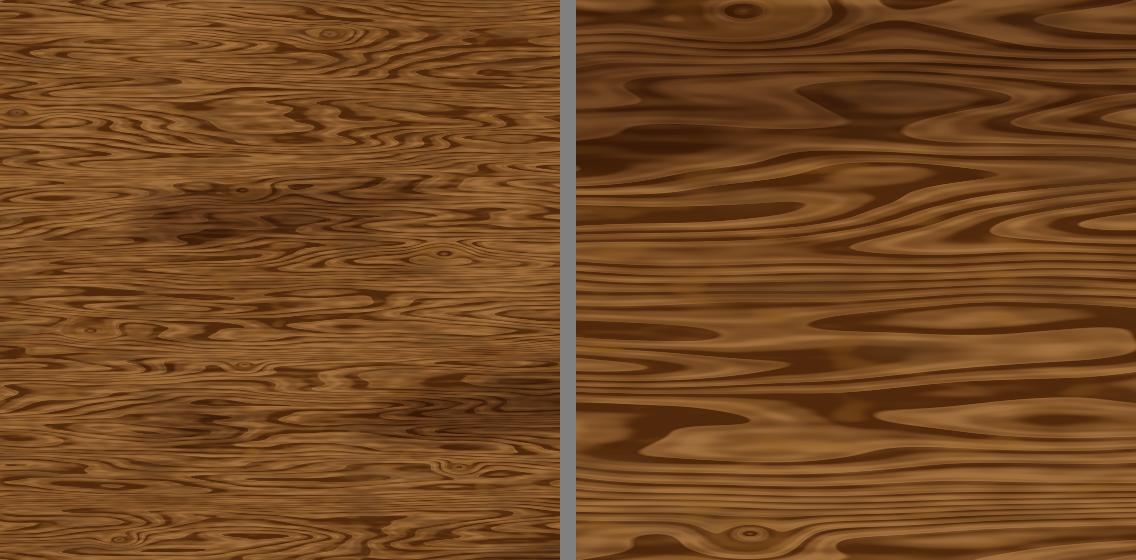
Left: the whole. Right: its middle third, enlarged.
A WebGL 1 fragment shader for this texture:

```glsl
precision highp float;
// Horizontal wood grain with fine lens-shaped rings, knots and dark stains.
// Growth rings are contour bands of a stretched gradient-noise height field;
// scattered knots bend that field, then fibres and stains vary the colour.

uniform vec2 u_resolution;

const float RING_SLOPE = 64.0;
const int KNOT_COUNT = 8;

const vec3 LIGHT_WOOD = vec3(0.625, 0.432, 0.235);
const vec3 MID_WOOD = vec3(0.485, 0.303, 0.138);
const vec3 DARK_WOOD = vec3(0.315, 0.158, 0.042);
const vec3 GOLD_WOOD = vec3(0.58, 0.38, 0.14);
const vec3 GREY_WOOD = vec3(0.40, 0.26, 0.135);
const vec3 STAIN_FILTER = vec3(0.64, 0.55, 0.48);

vec2 hash2(vec2 p) {
  vec3 q = fract(p.xyx * vec3(0.1031, 0.1030, 0.0973));
  q += dot(q, q.yzx + 33.33);
  return fract((q.xx + q.yz) * q.zy);
}

vec2 gradientAt(vec2 cell) {
  float angle = 6.28319 * hash2(cell).x;
  return vec2(cos(angle), sin(angle));
}

// Gradient noise, roughly -0.7 to 0.7.
float gradientNoise(vec2 p) {
  vec2 i = floor(p);
  vec2 f = p - i;
  vec2 u = f * f * f * (f * (f * 6.0 - 15.0) + 10.0);
  vec2 e = vec2(1.0, 0.0);
  float a = dot(gradientAt(i), f);
  float b = dot(gradientAt(i + e.xy), f - e.xy);
  float c = dot(gradientAt(i + e.yx), f - e.yx);
  float d = dot(gradientAt(i + e.xx), f - e.xx);
  return mix(mix(a, b, u.x), mix(c, d, u.x), u.y);
}

float stretchedNoise(vec2 p, vec2 frequency, float seed) {
  return gradientNoise(p * frequency + seed * vec2(17.3, 31.7));
}

// Knot centre in xy, size factor in z.
vec3 knotAt(float index) {
  vec2 r = hash2(vec2(index + 3.0, 41.0));
  float x = fract(index * 0.618 + 0.2 + 0.15 * r.x);
  float y = (index + 0.2 + 0.6 * r.y) / float(KNOT_COUNT);
  return vec3(x, y, 0.6 + 0.5 * r.x);
}

float knotRadius(vec2 p, vec3 knot) {
  return length((p - knot.xy) / (knot.z * vec2(0.042, 0.017)));
}

// Height field of the straight grain; unit steps are growth rings.
float grainHeight(vec2 p) {
  vec2 q = p;
  q.y += 0.012 * stretchedNoise(p, vec2(2.0, 3.0), 1.0);
  q.x += 0.12 * stretchedNoise(p, vec2(1.5, 9.0), 2.0);
  float h = RING_SLOPE * q.y;
  h += 8.5 * stretchedNoise(q, vec2(1.35, 18.0), 3.0);
  h += 3.2 * stretchedNoise(q, vec2(2.7, 31.0), 4.0);
  return h + 0.65 * stretchedNoise(q, vec2(9.0, 58.0), 5.0);
}

// The same field with concentric rings around each knot.
float ringHeight(vec2 p) {
  float h = grainHeight(p);
  for (int i = 0; i < KNOT_COUNT; i++) {
    vec3 knot = knotAt(float(i));
    float r = knotRadius(p, knot);
    if (r < 3.0) h = mix(h, grainHeight(knot.xy) + 3.4 * r, exp(-0.9 * r * r));
  }
  return h;
}

// Late wood darkens slowly, then ends at a crisp edge; dense rings fade out.
float lateWood(float h, float footprint) {
  float t = fract(h);
  float edge = clamp(1.2 * footprint, 0.05, 0.5);
  float band = smoothstep(0.3, 0.9, t) * (1.0 - smoothstep(1.0 - edge, 1.0, t));
  return mix(band, 0.32, smoothstep(0.4, 0.9, footprint));
}

// Faint lines inside the wide rings, following their contours.
float innerLines(float h, float footprint) {
  return sin(18.85 * h) * (1.0 - smoothstep(0.07, 0.18, footprint));
}

// Dark core in x, golden collar in y.
vec2 knotTint(vec2 p) {
  vec2 tint = vec2(0.0);
  for (int i = 0; i < KNOT_COUNT; i++) {
    float r = knotRadius(p, knotAt(float(i)));
    float collar = smoothstep(0.35, 0.7, r) * (1.0 - smoothstep(0.8, 1.3, r));
    tint = max(tint, vec2(1.0 - smoothstep(0.2, 0.6, r), collar));
  }
  return tint;
}

void main() {
  vec2 p = gl_FragCoord.xy / u_resolution.y;
  float h = ringHeight(p);
  float footprint = abs(ringHeight(p + vec2(0.0, 1.0 / u_resolution.y)) - h);

  // Rings, fibres and broad changes of tone share one darkness scale.
  float fibre = stretchedNoise(p, vec2(7.0, 150.0), 8.0);
  float fleck = stretchedNoise(p, vec2(32.0, 230.0), 9.0);
  float broad = stretchedNoise(p, vec2(2.0, 7.0), 10.0);
  float ringStrength = 0.68 + 0.4 * stretchedNoise(p, vec2(3.0, 15.0), 6.0);
  float dark = 0.26 + ringStrength * lateWood(h, footprint);
  dark += 0.09 * innerLines(h, footprint);
  dark += 0.4 * fibre + 0.26 * fleck + 0.24 * broad;
  vec2 knot = knotTint(p);
  dark = clamp(dark + 0.25 * knot.x, 0.0, 1.0);
  vec3 color = mix(LIGHT_WOOD, MID_WOOD, smoothstep(0.0, 0.5, dark));
  color = mix(color, DARK_WOOD, smoothstep(0.42, 0.98, dark));

  // Local tints: grey haze, golden glints and reddish dark stains.
  float haze = smoothstep(0.12, 0.45, stretchedNoise(p, vec2(8.0, 38.0), 11.0));
  float glint = smoothstep(0.2, 0.5, stretchedNoise(p, vec2(22.0, 85.0), 12.0));
  color = mix(color, GREY_WOOD, 0.4 * haze);
  color = mix(color, GOLD_WOOD, max(0.4 * glint, 0.35 * knot.y));
  float stainField = stretchedNoise(p, vec2(2.6, 5.5), 13.0) + 0.15 * fibre;
  float stain = smoothstep(0.08, 0.48, stainField);
  color *= mix(vec3(1.0), STAIN_FILTER, 0.85 * stain);
  gl_FragColor = vec4(color, 1.0);
}
```
